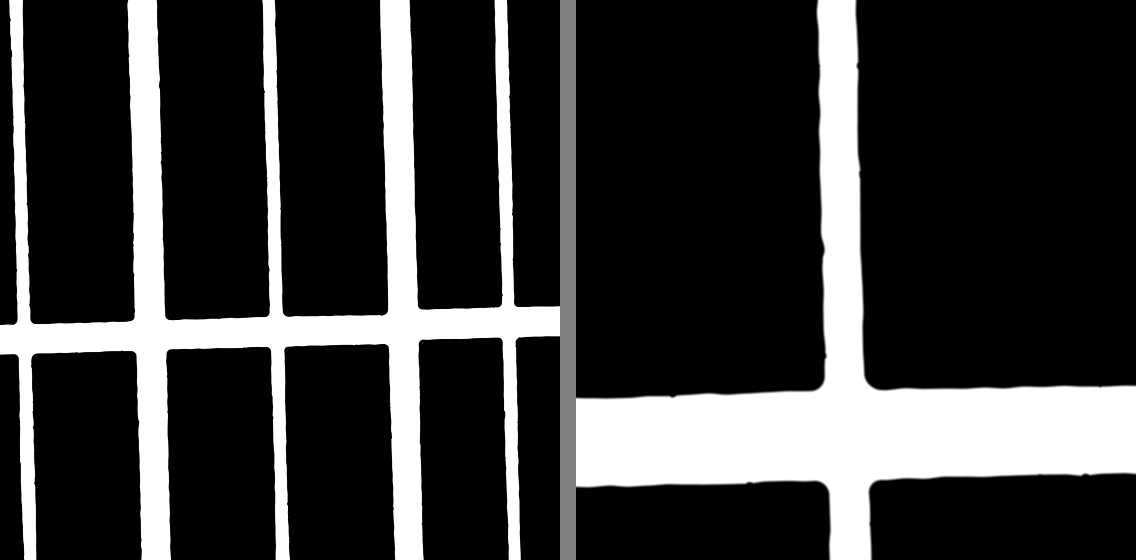
Left: the whole. Right: its middle third, enlarged.
Reproduce this pattern procedurally as a three.js fragment shader.

```glsl
// Black panes split by leaning white bars, thin and thick in turn, and one tilted crossbar.

varying vec2 vUv;

const vec3 PANE_COLOR = vec3(0.0);
const vec3 BAR_COLOR = vec3(1.0);

// Upright bars
const int BAR_COUNT = 5;
const float FIRST_BAR = 0.041;       // centre of the first bar at mid height
const float BAR_SPACING = 0.2257;
const float LAST_SHIFT = 0.037;      // the last pane is narrower
const float LEAN = 0.0248;           // drift to the left per unit of height
const float THIN_HALF = 0.0113;
const float THICK_HALF = 0.0264;

// Crossbar
const float CROSS_HEIGHT = 0.3935;   // centre at the left border
const float CROSS_SLOPE = 0.0265;
const float CROSS_HALF = 0.0268;
const float STEP_X = 0.721;          // hidden offset inside the second thick bar
const float STEP_HEIGHT = 0.0065;

// Edges
const float CORNER_RADIUS = 0.009;
const float WOBBLE = 0.0026;
const float ROUGHNESS = 0.0013;
const float CHIP_DEPTH = 0.009;
const float SOFTNESS = 0.0011;

float hash(float n) {
  return fract(sin(n * 12.9898) * 43758.5453);
}

float noise(float x) {
  float cell = floor(x);
  float t = fract(x);
  return mix(hash(cell), hash(cell + 1.0), t * t * (3.0 - 2.0 * t));
}

// Slow wobble, fine roughness and rare small chips along one edge
float edgeWear(float along, float seed) {
  float slow = noise(along * 6.0 + seed * 37.0) - 0.5;
  float fine = noise(along * 85.0 + seed * 151.0) - 0.5;
  float chip = max(noise(along * 110.0 + seed * 271.0) - 0.86, 0.0);
  return WOBBLE * slow + ROUGHNESS * fine - CHIP_DEPTH * chip;
}

// Signed distance to a bar, with separate wear on each of its sides
float barDistance(float offset, float halfWidth, float along, float seed) {
  float side = step(0.0, offset);
  return abs(offset) - halfWidth - edgeWear(along, seed * 2.0 + side);
}

float uprightDistance(vec2 p) {
  float nearest = 1.0;
  for (int i = 0; i < BAR_COUNT; i++) {
    float index = float(i);
    float isLast = step(float(BAR_COUNT) - 1.5, index);
    float center = FIRST_BAR + BAR_SPACING * index - LAST_SHIFT * isLast;
    center -= LEAN * (p.y - 0.5);
    float halfWidth = mix(THIN_HALF, THICK_HALF, mod(index, 2.0));
    nearest = min(nearest, barDistance(p.x - center, halfWidth, p.y, index + 1.0));
  }
  return nearest;
}

float crossDistance(vec2 p) {
  float center = CROSS_HEIGHT + CROSS_SLOPE * p.x + STEP_HEIGHT * step(STEP_X, p.x);
  return barDistance(p.y - center, CROSS_HALF, p.x, 9.0);
}

void main() {
  // Join the bars so that the pane corners come out rounded
  vec2 gap = vec2(uprightDistance(vUv), crossDistance(vUv));
  float bars = length(max(CORNER_RADIUS - gap, 0.0)) - CORNER_RADIUS;

  float coverage = smoothstep(-SOFTNESS, SOFTNESS, bars);
  gl_FragColor = vec4(mix(PANE_COLOR, BAR_COLOR, coverage), 1.0);
}
```
